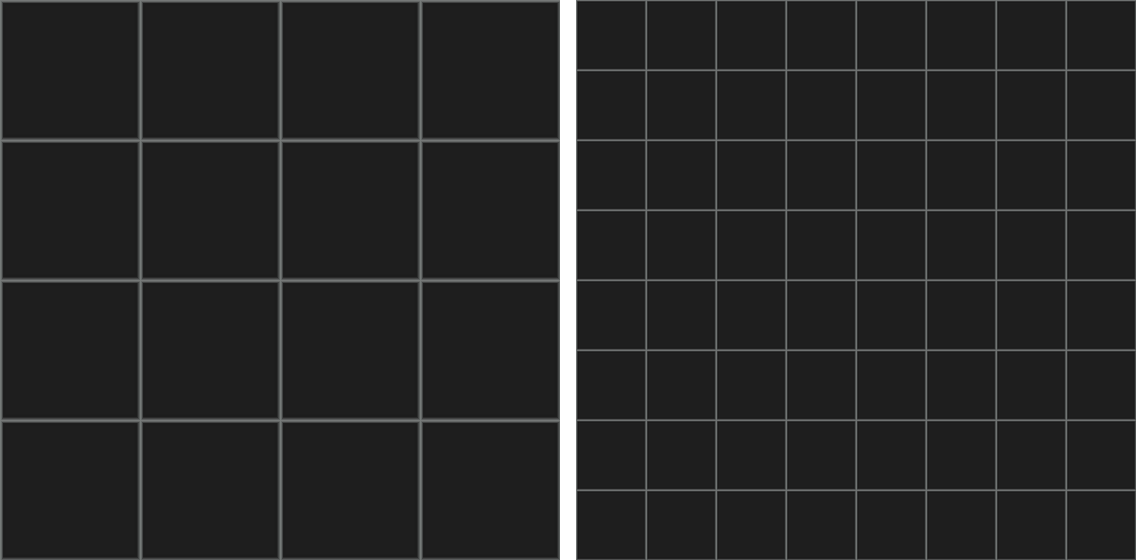
Left: one tile. Right: repeated 2 by 2.
Give the GLSL for this pattern, as a Shadertoy shader.

```glsl
// Four by four dark square tiles divided by thin, softly lit grey-green grout lines.

// Signed offset from the nearest grid line on each axis, positive to the right and down
vec2 lineOffset(vec2 uv) {
    return (fract(uv * 4.0 + 0.5) - 0.5) * vec2(0.25, -0.25);
}

// Grout brightness: a ridge just past the grid line, longer on its shaded side
vec2 groutRidge(vec2 offset, vec2 pixel) {
    vec2 fromRidge = offset - 0.0015;
    vec2 reach = mix(vec2(0.0070), vec2(0.0048), step(0.0, fromRidge));
    return clamp(1.0 - abs(fromRidge) / max(reach, 1.2 * pixel), 0.0, 1.0);
}

void mainImage(out vec4 fragColor, in vec2 fragCoord) {
    vec2 uv = fragCoord / iResolution.xy;
    vec2 offset = lineOffset(uv);

    // Nearly black tile with a narrow shade around its rim
    float rim = min(abs(offset.x), abs(offset.y));
    vec3 color = vec3(0.116) - 0.008 * (1.0 - smoothstep(0.005, 0.012, rim));

    // Upright grout is a touch cooler and lighter than level grout
    vec2 grout = groutRidge(offset, 1.0 / iResolution.xy);
    vec3 upright = mix(color, vec3(0.495, 0.516, 0.51), grout.x);
    vec3 level = mix(color, vec3(0.49, 0.504, 0.502), grout.y);

    fragColor = vec4(max(upright, level), 1.0);
}
```
